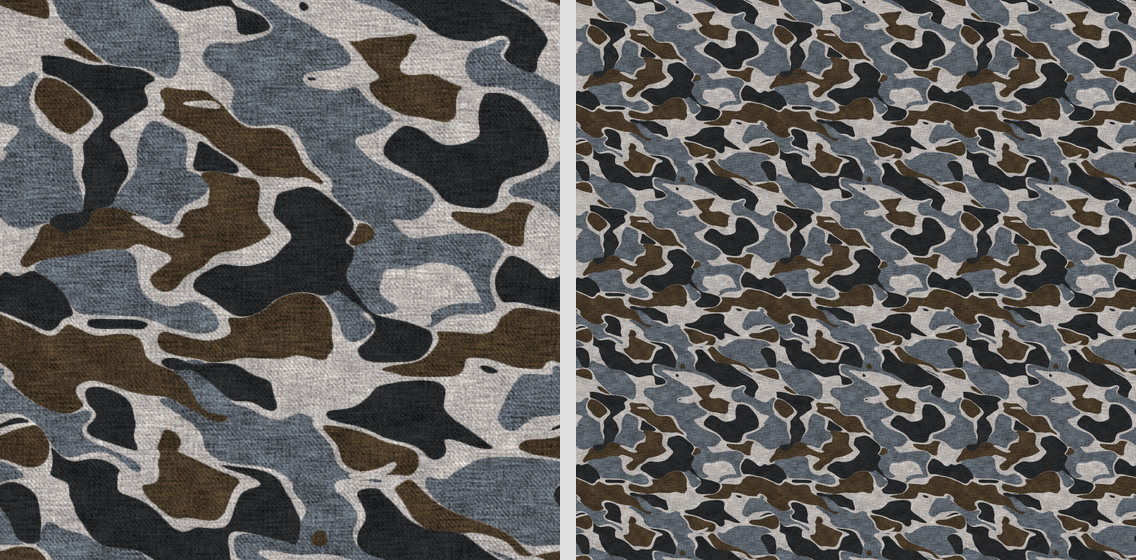
Left, the tile; right, the same tile 3 across and 3 down.
A WebGL 2 fragment shader for this pattern:

```glsl
#version 300 es
precision highp float;
// Seamless camouflage cloth: slate, brown and black patches parted by pale bands, on a worn twill weave.

uniform vec2 u_resolution;
out vec4 outColor;

// Colours
const vec3 PALE  = vec3(0.71, 0.69, 0.675);
const vec3 SLATE = vec3(0.348, 0.376, 0.405);
const vec3 BROWN = vec3(0.265, 0.215, 0.155);
const vec3 BLACK = vec3(0.14, 0.148, 0.152);

// Integer lattices: each maps the unit tile to whole cells, leaning down to the right
const mat2 PATCH_CELLS = mat2(4.0, 2.0, -1.0, 7.0);
const mat2 BULGE_CELLS = mat2(7.0, 4.0, -3.0, 12.0);
const mat2 BLADE_CELLS = mat2(4.0, 3.0, -1.0, 13.0);
const mat2 WEFT_CELLS  = mat2(26.0, 0.0, 0.0, 230.0);
const mat2 WARP_CELLS  = mat2(210.0, 0.0, 0.0, 30.0);
const mat2 GRAIN_CELLS = mat2(235.0, 0.0, 0.0, 245.0);
const mat2 WEAR_CELLS  = mat2(14.0, 0.0, 0.0, 22.0);
const vec2 TWILL_REPEATS = vec2(128.0, 108.0);

// Shape
const vec3 PATCH_BIAS = vec3(0.035, -0.01, 0.0); // slate, brown, black
const float BULGE_AMOUNT = 0.45;
const float BEND_AMOUNT = 0.055;
const float BAND_WIDTH = 0.068;
const float BAND_VARIATION = 0.26;
const float CORNER_SHARPNESS = 28.0;
const float BLADE_LEVEL = 0.36;

// Cloth
const float TWILL_DEPTH = 0.12;
const float WEFT_DEPTH = 0.42;
const float WARP_DEPTH = 0.26;
const float GRAIN_DEPTH = 0.48;
const float WEAR_DEPTH = 0.24;
const float PALE_RELIEF = 0.55;

// Integer hash giving a vector in -1..1
vec2 hash(vec2 cell, uint seed) {
    uvec2 v = uvec2(ivec2(round(cell))) + uvec2(seed * 747u, seed * 331u);
    v = v * 1664525u + 1013904223u;
    v.x += v.y * 1664525u;
    v.y += v.x * 1664525u;
    v ^= v >> 16u;
    v.x += v.y * 1664525u;
    v.y += v.x * 1664525u;
    v ^= v >> 16u;
    return vec2(v & 65535u) / 32767.5 - 1.0;
}

// Gradient of one lattice corner, wrapped back into the tile
float corner(mat2 cells, mat2 toTile, vec2 cell, vec2 offset, uint seed) {
    vec2 wrapped = cell - cells * floor(toTile * cell + 0.001);
    return dot(1.22 * hash(wrapped, seed), offset);
}

// Gradient noise that repeats with the unit tile
float noise(vec2 uv, mat2 cells, uint seed) {
    mat2 toTile = inverse(cells);
    vec2 p = cells * uv;
    vec2 c = floor(p);
    vec2 f = p - c;
    vec2 s = f * f * f * (f * (f * 6.0 - 15.0) + 10.0);
    const vec2 X = vec2(1.0, 0.0);
    const vec2 Y = vec2(0.0, 1.0);
    float low = mix(corner(cells, toTile, c, f, seed),
                    corner(cells, toTile, c + X, f - X, seed), s.x);
    float high = mix(corner(cells, toTile, c + Y, f - Y, seed),
                     corner(cells, toTile, c + X + Y, f - X - Y, seed), s.x);
    return mix(low, high, s.y);
}

float patchField(vec2 uv, uint seed) {
    vec2 shifted = uv + vec2(0.37, 0.23) * float(seed);
    return noise(shifted, PATCH_CELLS, seed)
         + BULGE_AMOUNT * noise(shifted, BULGE_CELLS, seed + 10u);
}

// Maximum with a rounded crease
float softMax(float a, float b) {
    return log(exp(CORNER_SHARPNESS * a) + exp(CORNER_SHARPNESS * b)) / CORNER_SHARPNESS;
}

float coverage(float d) {
    float w = 0.8 * fwidth(d) + 0.0005;
    return smoothstep(-w, w, d);
}

// Brightness variation of the yarns and the wear
float clothRelief(vec2 uv) {
    float twill = abs(fract(dot(uv, TWILL_REPEATS)) - 0.5) * 4.0 - 1.0;
    float twillWear = 1.0 + 1.5 * noise(uv, WEAR_CELLS, 35u);
    return TWILL_DEPTH * twill * twillWear
         + WEFT_DEPTH * noise(uv, WEFT_CELLS, 31u)
         + WARP_DEPTH * noise(uv, WARP_CELLS, 32u)
         + GRAIN_DEPTH * noise(uv, GRAIN_CELLS, 33u)
         + WEAR_DEPTH * noise(uv, WEAR_CELLS, 34u);
}

void main() {
    vec2 uv = gl_FragCoord.xy / u_resolution;
    vec2 bent = uv + BEND_AMOUNT * vec2(noise(uv, BULGE_CELLS, 21u), noise(uv, BULGE_CELLS, 22u));

    // Rival fields: the strongest owns the spot, near ties stay pale
    vec3 field = PATCH_BIAS + vec3(patchField(bent, 1u), patchField(bent, 2u), patchField(bent, 3u));
    float band = BAND_WIDTH + BAND_VARIATION * noise(bent + 0.13, PATCH_CELLS, 4u);
    float blade = BLADE_LEVEL - noise(bent, BLADE_CELLS, 5u);
    float slate = coverage(min(field.x - softMax(field.y, field.z) - band, blade));
    float brown = coverage(min(field.y - softMax(field.x, field.z) - band, blade));
    float black = coverage(field.z - softMax(field.x, field.y) - band);

    vec3 color = mix(mix(mix(PALE, SLATE, slate), BROWN, brown), BLACK, black);
    float pale = (1.0 - slate) * (1.0 - brown) * (1.0 - black);
    color *= 1.0 + clothRelief(uv) * mix(1.0, PALE_RELIEF, pale);
    outColor = vec4(color, 1.0);
}
```
